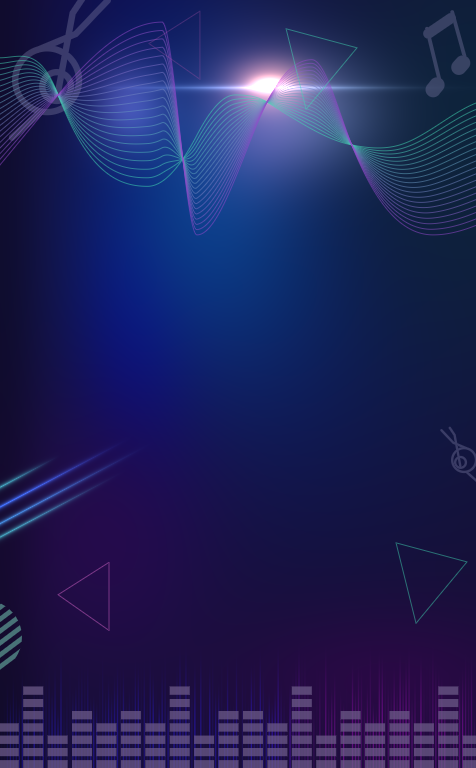
Give the GLSL for this background, as a WebGL 2 fragment shader.

```glsl
#version 300 es
precision highp float;
// Night-blue music backdrop: wave ribbon, lens flare, thin triangles and an equalizer.
uniform vec2 u_resolution;
out vec4 outColor;

#define WAVE_LINES 20
#define LINE_HALF 0.001
#define WAVE_ALPHA 0.55
#define BAR_PITCH 0.0513
#define ROW_PITCH 0.0258
#define MINT vec3(0.25, 0.85, 0.70)
#define VIOLET vec3(0.58, 0.28, 0.80)
#define NOTE_GREY vec3(0.42, 0.42, 0.58)
#define BAR_GREY vec3(0.42, 0.35, 0.53)
#define FLARE_POS vec2(0.567, 1.435)

// Ribbon borders as knots: x, height, slope
const vec3 MINT_EDGE[9] = vec3[9](
  vec3(0.0, 1.492, 0.0), vec3(0.122, 1.414, -2.6), vec3(0.31, 1.222, 0.0),
  vec3(0.414, 1.33, 1.9), vec3(0.494, 1.414, 0.0), vec3(0.561, 1.399, -0.6),
  vec3(0.739, 1.309, -0.2), vec3(0.84, 1.309, 0.3), vec3(1.0, 1.397, 0.4));
const vec3 VIOLET_EDGE[9] = vec3[9](
  vec3(0.0, 1.267, 1.2), vec3(0.122, 1.414, 1.2), vec3(0.34, 1.567, 0.0),
  vec3(0.414, 1.12, 0.0), vec3(0.561, 1.399, 2.0), vec3(0.655, 1.488, 0.0),
  vec3(0.739, 1.309, -2.5), vec3(0.91, 1.12, 0.0), vec3(1.0, 1.14, 0.4));
const float BAR_ROWS[11] = float[11](4., 7., 3., 5., 4., 5., 4., 7., 3., 5., 5.);

float px; // one pixel in canvas widths

float hash(float n) { return fract(sin(n * 127.1) * 43758.5453); }
float fill(float d) { return clamp(0.5 - d / px, 0.0, 1.0); }
float glow(vec2 p, vec2 center, vec2 radius) {
  vec2 d = (p - center) / radius;
  return exp(-dot(d, d));
}
float segment(vec2 p, vec2 a, vec2 b) {
  vec2 d = b - a;
  return length(p - a - d * clamp(dot(p - a, d) / dot(d, d), 0.0, 1.0));
}
float triangle(vec2 p, vec2 a, vec2 b, vec2 c) {
  return fill(min(segment(p, a, b), min(segment(p, b, c), segment(p, c, a))) - LINE_HALF);
}

// Piecewise cubic Hermite curve
float curve(float x, vec3 k[9]) {
  float y = k[0].y;
  for (int i = 0; i < 8; i++) {
    if (x < k[i].x) break;
    float w = k[i + 1].x - k[i].x, s = min((x - k[i].x) / w, 1.0), r = 1.0 - s;
    y = mix(k[i].y, k[i + 1].y, s * s * (3.0 - 2.0 * s))
      + w * s * r * (r * k[i].z - s * k[i + 1].z);
  }
  return y;
}

vec3 backdrop(vec2 p) {
  vec3 c = vec3(0.085, 0.055, 0.21);
  c = mix(c, vec3(0.05, 0.10, 0.36), glow(p, vec2(0.56, 1.0), vec2(0.42, 0.5)));
  c = mix(c, vec3(0.03, 0.03, 0.50), 0.85 * glow(p, vec2(0.29, 0.93), vec2(0.13, 0.38)));
  c = mix(c, vec3(0.05, 0.05, 0.33), 0.8 * glow(p, vec2(0.3, 1.6), vec2(0.2, 0.3)));
  c = mix(c, vec3(0.04, 0.26, 0.57), 0.95 * glow(p, vec2(0.46, 1.2), vec2(0.24, 0.34)));
  c = mix(c, vec3(0.05, 0.14, 0.23), 0.95 * glow(p, vec2(1.0, 1.33), vec2(0.33, 0.55)));
  c = mix(c, vec3(0.16, 0.04, 0.30), 0.8 * glow(p, vec2(0.22, 0.48), vec2(0.24, 0.28)));
  c = mix(c, vec3(0.18, 0.03, 0.28), 0.8 * glow(p, vec2(0.82, 0.18), vec2(0.35, 0.16)));
  return c * (1.0 - 0.25 * glow(p, vec2(0.0, 0.8), vec2(0.08, 2.0)));
}

float clef(vec2 q) {
  float d = min(abs(length(q) - 1.0), abs(length(q - vec2(0.3, -0.2)) - 0.45));
  d = min(d, min(segment(q, vec2(-0.3, 0.95), vec2(0.9, 1.45)), segment(q, vec2(0.9, 1.45), vec2(1.9, 2.5))));
  d = min(d, min(segment(q, vec2(0.3, -0.6), vec2(0.8, 2.1)), segment(q, vec2(0.8, 2.1), vec2(1.2, 2.7))));
  return min(d, segment(q, vec2(-0.2, -1.0), vec2(-1.1, -1.8))) - 0.1;
}
float notePair(vec2 p) {
  float d = min(segment(p, vec2(0.91, 1.425), vec2(0.918, 1.435)), segment(p, vec2(0.964, 1.472), vec2(0.972, 1.481))) - 0.016;
  d = min(d, segment(p, vec2(0.927, 1.43), vec2(0.897, 1.553)) - 0.004);
  d = min(d, segment(p, vec2(0.981, 1.477), vec2(0.95, 1.588)) - 0.004);
  return min(d, segment(p, vec2(0.9, 1.543), vec2(0.947, 1.575)) - 0.011);
}

void main() {
  px = 1.0 / u_resolution.x;
  vec2 p = gl_FragCoord.xy * px;
  vec3 c = backdrop(p);

  // Haze and lens flare
  vec2 f = p - FLARE_POS;
  c += vec3(0.22, 0.20, 0.30) * glow(p, vec2(0.27, 1.39), vec2(0.08, 0.09));
  c += vec3(0.20, 0.22, 0.24) * glow(p, vec2(0.67, 1.38), vec2(0.14, 0.12));
  c += vec3(0.26, 0.12, 0.16) * glow(p, vec2(0.54, 1.37), vec2(0.13, 0.15));
  c += vec3(0.60, 0.34, 0.20) * glow(f, vec2(0.0), vec2(0.075, 0.05));
  c += vec3(0.80, 0.65, 0.45) * glow(f, vec2(0.0), vec2(0.035, 0.016));
  c += vec3(0.40, 0.48, 0.55) * exp(-abs(f.y + 0.006) / 0.005 - f.x * f.x / 0.045);

  // Notes
  float note = min(clef((p - vec2(0.099, 1.445)) / 0.067) * 0.067,
                   clef((p - vec2(0.975, 0.647)) * vec2(-1.0, 1.0) / 0.025) * 0.025);
  c = mix(c, NOTE_GREY, 0.45 * fill(min(note, notePair(p))));

  // Wave ribbon
  float e = 0.001, a = curve(p.x, MINT_EDGE), b = curve(p.x, VIOLET_EDGE);
  float da = (curve(p.x + e, MINT_EDGE) - a) / e, db = (curve(p.x + e, VIOLET_EDGE) - b) / e;
  for (int i = 0; i < WAVE_LINES; i++) {
    float t = float(i) / float(WAVE_LINES - 1), slope = mix(da, db, t);
    float d = abs(p.y - mix(a, b, t)) / sqrt(1.0 + slope * slope);
    c = mix(c, mix(MINT, VIOLET, t), WAVE_ALPHA * fill(d - LINE_HALF));
  }

  // Two pairs of outlined triangles
  for (int i = 0; i < 2; i++) {
    float k = float(i);
    vec2 g = p - k * vec2(0.231, -1.08), v = p + k * vec2(0.191, 1.158);
    c = mix(c, MINT, 0.5 * triangle(g, vec2(0.601, 1.553), vec2(0.75, 1.513), vec2(0.643, 1.384)));
    c = mix(c, vec3(0.65, 0.3, 0.65), mix(0.35, 0.7, k) * triangle(v, vec2(0.42, 1.59), vec2(0.42, 1.447), vec2(0.313, 1.522)));
  }

  // Light streaks
  for (int i = 0; i < 4; i++) {
    float k = float(i), reach = 0.27 + 0.11 * k - 0.052 * k * k;
    float d = abs(p.y - 0.53 * p.x - 0.485 - 0.025 * k - 0.0033 * k * k) * 0.88;
    c += mix(vec3(0.2, 0.65, 0.6), vec3(0.2, 0.45, 0.9), 0.5 * mod(k, 3.0)) * exp(-d / 0.0035) * smoothstep(0.0, 1.0, 1.0 - p.x / reach);
  }

  // Striped disc
  float stripe = (abs(fract(dot(p, vec2(-0.6, 0.8)) / 0.02) - 0.5) - 0.25) * 0.02;
  c = mix(c, vec3(0.35, 0.58, 0.56), 0.75 * fill(max(stripe, length(p - vec2(-0.032, 0.275)) - 0.078)));

  // Fine vertical rays
  float column = floor(p.x * 160.0), top = 0.13 + 0.14 * hash(column);
  float ray = fill((abs(fract(p.x * 160.0) - 0.5) - 0.22) / 160.0) * smoothstep(top, 0.06, p.y) * hash(column + 9.0);
  c += mix(vec3(0.04, 0.03, 0.38), vec3(0.28, 0.01, 0.28), smoothstep(0.55, 0.68, p.x)) * ray;

  // Equalizer blocks
  vec2 grid = vec2((p.x + 0.0072) / BAR_PITCH, (p.y + 0.009) / ROW_PITCH);
  vec2 cell = floor(grid), local = fract(grid);
  float block = max((abs(local.x - 0.5) - 0.41) * BAR_PITCH, (abs(local.y - 0.65) - 0.34) * ROW_PITCH);
  c = mix(c, BAR_GREY, 0.75 * fill(block) * step(cell.y + 0.5, BAR_ROWS[int(mod(cell.x, 11.0))]));

  outColor = vec4(clamp(c, 0.0, 1.0), 1.0);
}
```
